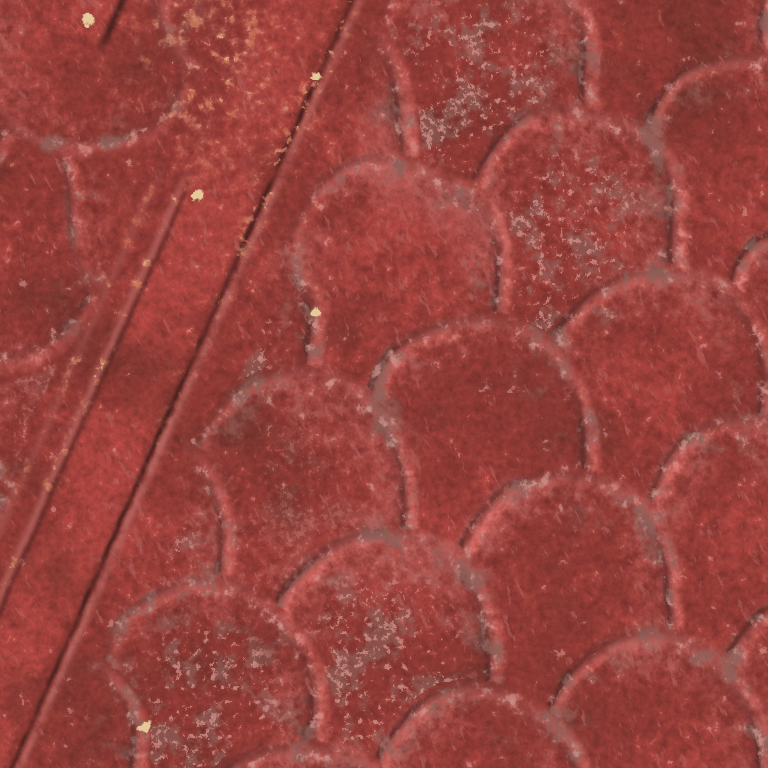
This texture is drawn by a Shadertoy shader. Its source:

```glsl
const vec3 BASE   = vec3(0.56, 0.225, 0.205);
const vec3 BRIGHT = vec3(0.66, 0.265, 0.245);
const vec3 DARK   = vec3(0.47, 0.205, 0.18);
const vec3 PINK   = vec3(0.70, 0.38, 0.36);
const vec3 GREY   = vec3(0.55, 0.37, 0.345);
const vec3 PALE   = vec3(0.80, 0.56, 0.53);
const vec3 RUST   = vec3(0.82, 0.50, 0.36);
const vec3 CREASE = vec3(0.27, 0.12, 0.11);
const vec3 CREAM  = vec3(0.90, 0.79, 0.60);

const vec2 STEP_ACROSS = vec2(0.234, 0.070);   // neighbour in the same row
const vec2 STEP_DOWN = vec2(0.116, -0.206);    // neighbour in the next row
const vec2 RIGHT_ORIGIN = vec2(0.624, 0.440);
const vec2 LEFT_ORIGIN = vec2(0.228, 0.736);
const float SCALE_RADIUS = 0.138;
const float RIDGE_WIDTH = 0.0105;
const float RAIL_SLOPE = 0.443;
const float RAIL_START = 0.015;
const float RAIL_WIDTH = 0.105;
const float SCUFFED_SHARE = 0.33;
const float FLECK_GRID = 13.0;
const vec2 LIGHT = vec2(0.92, -0.38);

vec2 hash2(vec2 p) {
    p = vec2(dot(p, vec2(127.1, 311.7)), dot(p, vec2(269.5, 183.3)));
    return fract(sin(p) * 43758.55);
}

float gradientNoise(vec2 p) {
    vec2 i = floor(p), f = p - i, u = f * f * f * (f * (f * 6.0 - 15.0) + 10.0);
    vec2 e = vec2(1.0, 0.0);
    float a = dot(hash2(i) * 2.0 - 1.0, f);
    float b = dot(hash2(i + e.xy) * 2.0 - 1.0, f - e.xy);
    float c = dot(hash2(i + e.yx) * 2.0 - 1.0, f - e.yx);
    float d = dot(hash2(i + e.xx) * 2.0 - 1.0, f - e.xx);
    return mix(mix(a, b, u.x), mix(c, d, u.x), u.y);
}

float fbm(vec2 p) {
    float sum = 0.0, amp = 0.6;
    for (int k = 0; k < 4; k++) {
        sum += amp * gradientNoise(p);
        p = mat2(1.6, 1.2, -1.2, 1.6) * p + 7.3;
        amp *= 0.6;
    }
    return sum;
}

float bump(float x, float width) {
    return exp(-x * x / (width * width));
}

// Overlapping scales: ridge height, ridge light, random tone, inner area.
vec4 scales(vec2 q, vec2 light) {
    mat2 lattice = mat2(STEP_ACROSS, STEP_DOWN);
    vec2 cell = floor(inverse(lattice) * q);
    vec4 surface = vec4(0.0);
    for (int j = -1; j <= 1; j++)          // lower rows lie on top
    for (int i = 2; i >= -2; i--) {        // left scales lie on top
        vec2 id = cell + vec2(i, j);
        vec2 r = q - lattice * id;
        r.y = max(r.y, 0.0);               // dome above, straight sides below
        float len = max(length(r), 1e-4);
        float d = len - SCALE_RADIUS;
        float ridge = bump(d, RIDGE_WIDTH);
        float lit = 2.0 * d / RIDGE_WIDTH * ridge * dot(r / len, light);
        float inner = smoothstep(-0.015, -0.075, d);
        float cover = smoothstep(1.9, 1.2, d / RIDGE_WIDTH);
        surface = mix(surface, vec4(ridge, lit, hash2(id + 3.0).x, inner), cover);
    }
    return surface;
}

void mainImage(out vec4 fragColor, in vec2 fragCoord) {
    vec2 p = fragCoord / iResolution.y;
    float broad = fbm(p * 5.0);
    float patches = fbm(p * 17.0 + 20.0);
    float grain = fbm(p * 50.0 + 40.0);
    float speckle = fbm(p * 110.0 + 70.0);
    vec2 wobble = 0.022 * vec2(gradientNoise(p * 7.0), gradientNoise(p * 7.0 + 50.0))
                + 0.007 * vec2(patches, grain) + 0.005 * vec2(grain, speckle);

    // Signed distance across the slanted rail, and the panels beside it
    float across = (p.x - RAIL_START - RAIL_SLOPE * p.y) / length(vec2(1.0, RAIL_SLOPE));
    across += 0.004 * patches + 0.002 * grain;
    float rightPanel = smoothstep(0.025, 0.085, across);
    float leftPanel = smoothstep(-RAIL_WIDTH - 0.025, -RAIL_WIDTH - 0.055, across);
    float rail = smoothstep(-RAIL_WIDTH, -RAIL_WIDTH + 0.02, across) * smoothstep(0.0, -0.02, across);
    vec4 s = across > 0.0 ? scales(p - RIGHT_ORIGIN + wobble, LIGHT) * rightPanel
                          : scales(LEFT_ORIGIN - p + wobble, -LIGHT) * leftPanel * 0.75;
    float halo = max(rightPanel, leftPanel * 0.75) - s.w;

    // Uneven paint, with a dusty wash around the ridges
    vec3 color = mix(BASE, BRIGHT, smoothstep(-0.12, 0.4, broad + 0.5 * patches + 0.3 * grain + 0.3 * rail));
    color = mix(color, DARK, 0.8 * smoothstep(0.02, 0.42, 0.6 * patches - broad + 0.3 * grain + 0.15 * (s.z - 0.5)));
    color = mix(color, PINK, 0.5 * halo * smoothstep(-0.15, 0.35, broad + 0.6 * grain));
    color = mix(color, GREY, 0.6 * halo * smoothstep(0.0, 0.35, patches + 0.5 * grain));
    color *= 1.0 + 0.24 * grain + 0.26 * speckle;

    // Ridges with a lit flank, a shaded flank and worn tops
    color = mix(color, PINK, s.x * clamp(0.6 + 1.0 * patches + 0.8 * grain, 0.1, 0.95));
    color *= 1.0 + 0.23 * s.y * (1.0 + 1.2 * grain);
    color = mix(color, CREASE, 0.6 * smoothstep(0.45, 1.0, -s.y + 0.9 * patches + 0.5 * grain));
    color = mix(color, GREY, 0.8 * smoothstep(0.04, 0.22, patches + 0.4 * grain) * smoothstep(0.08, 0.5, s.x));
    color = mix(color, PALE, 0.8 * smoothstep(0.08, 0.30, grain + 0.4 * speckle) * s.x);

    // Scuffed middles on some scales, and faint scratches everywhere
    float scuff = smoothstep(1.0 - SCUFFED_SHARE, 1.08 - SCUFFED_SHARE, s.z) * s.w;
    color = mix(color, GREY, 0.7 * scuff * smoothstep(-0.05, 0.2, patches + 0.6 * grain));
    color = mix(color, PALE, 0.8 * scuff * smoothstep(0.10, 0.28, speckle + 0.5 * patches));
    float scratch = fbm(mat2(0.9, -0.4, 0.4, 0.9) * p * vec2(95.0, 38.0));
    color = mix(color, PINK, 0.6 * smoothstep(0.14, 0.36, scratch + 0.35 * broad));
    color = mix(color, PALE, 0.6 * smoothstep(0.27, 0.42, grain + 0.4 * speckle));

    // Rail edges: open groove on the right, raised lip on the left
    float lower = smoothstep(0.80, 0.73, p.y);
    float lip = bump(across + RAIL_WIDTH, 0.006) * lower;
    lip += 0.5 * bump(across + RAIL_WIDTH + 0.034, 0.006) * lower;
    float groove = bump(across, 0.0038) * clamp(0.8 + 1.5 * patches, 0.35, 1.0);
    groove += 0.5 * bump(across + RAIL_WIDTH - 0.008, 0.004) * lower;
    groove += bump(across + 0.272, 0.006) * smoothstep(0.92, 0.96, p.y);
    float rim = bump(across - 0.009, 0.006) * clamp(0.75 + grain + patches, 0.2, 1.0);
    color = mix(color, PINK, min(0.75 * lip + rim, 1.0));
    color = mix(color, CREASE, 0.9 * min(groove, 1.0));

    // Chipped paint on the rail edges and in the rubbed upper rail
    float rubbed = bump(length((p - vec2(0.28, 0.92)) * vec2(1.0, 0.7)), 0.085);
    float edge = bump(across - 0.002, 0.014) * smoothstep(0.3, 0.9, p.y) + lip;
    float worn = min(edge + rubbed, 1.0);
    color = mix(color, PINK, 0.5 * rubbed * smoothstep(-0.1, 0.3, patches + grain));
    float chips = smoothstep(0.08, 0.28, grain + 0.5 * patches + 0.3 * speckle) * worn;
    color = mix(color, mix(RUST, CREAM, smoothstep(0.05, 0.4, speckle)), 0.8 * chips);

    // Sparse bright flecks
    vec2 g = p * FLECK_GRID, id = floor(g);
    vec2 rnd = hash2(id + 11.0);
    float fleck = length(g - id - 0.3 - 0.4 * rnd.yx) + 0.25 * grain;
    color = mix(color, CREAM, step(0.955, rnd.x) * smoothstep(0.10, 0.05, fleck));

    fragColor = vec4(clamp(color, 0.0, 1.0), 1.0);
}
```
